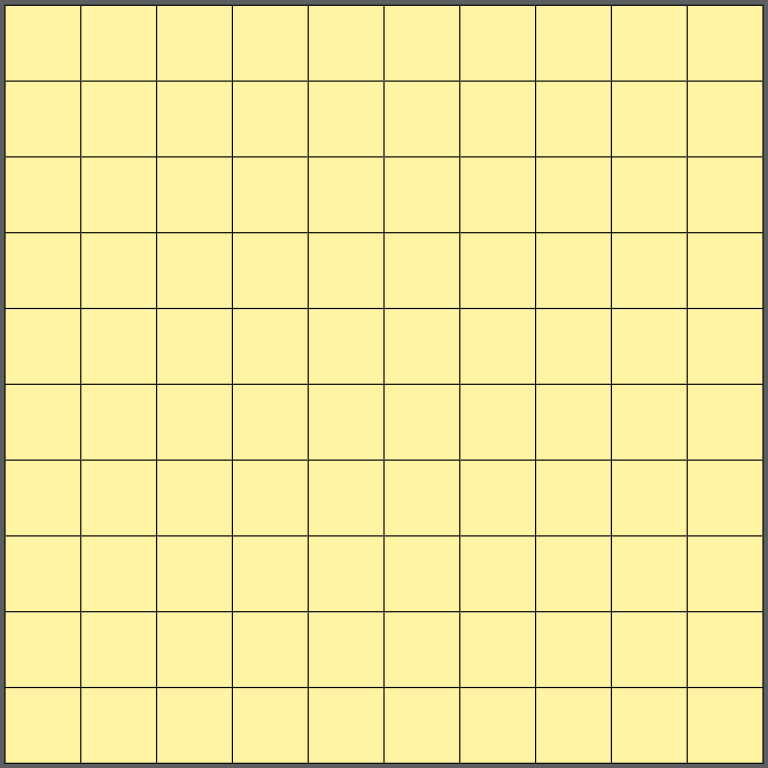
Reproduce this pattern procedurally as a Shadertoy shader.

```glsl
// Box-filtered coverage of a band, from the signed distance to its edge
float coverage(float dist, float pixel) {
    return clamp(0.5 - dist / pixel, 0.0, 1.0);
}

void mainImage(out vec4 fragColor, in vec2 fragCoord) {
    float pixel = 1.0 / min(iResolution.x, iResolution.y);
    vec2 fromCentre = (fragCoord - 0.5 * iResolution.xy) * pixel - vec2(0.0, -0.0004);

    // Ten by ten cells, with a rule on every cell edge including the outer ones
    float pitch = 0.0987;
    vec2 nearestRule = pitch * clamp(round(fromCentre / pitch), -5.0, 5.0);
    vec2 ruleDist = abs(fromCentre - nearestRule) - 0.00078;

    // Paper square inside the grey margin
    vec2 edge = abs(fromCentre) - 5.0 * pitch;
    float boardDist = max(edge.x, edge.y);
    vec3 color = mix(vec3(0.37, 0.37, 0.38), vec3(1.0, 0.955, 0.645), coverage(boardDist, pixel));

    // Rules stop at the outer frame
    float ruleDistance = max(min(ruleDist.x, ruleDist.y), boardDist - 0.00078);
    color = mix(color, vec3(0.01, 0.02, 0.02), coverage(ruleDistance, pixel));

    fragColor = vec4(color, 1.0);
}
```
